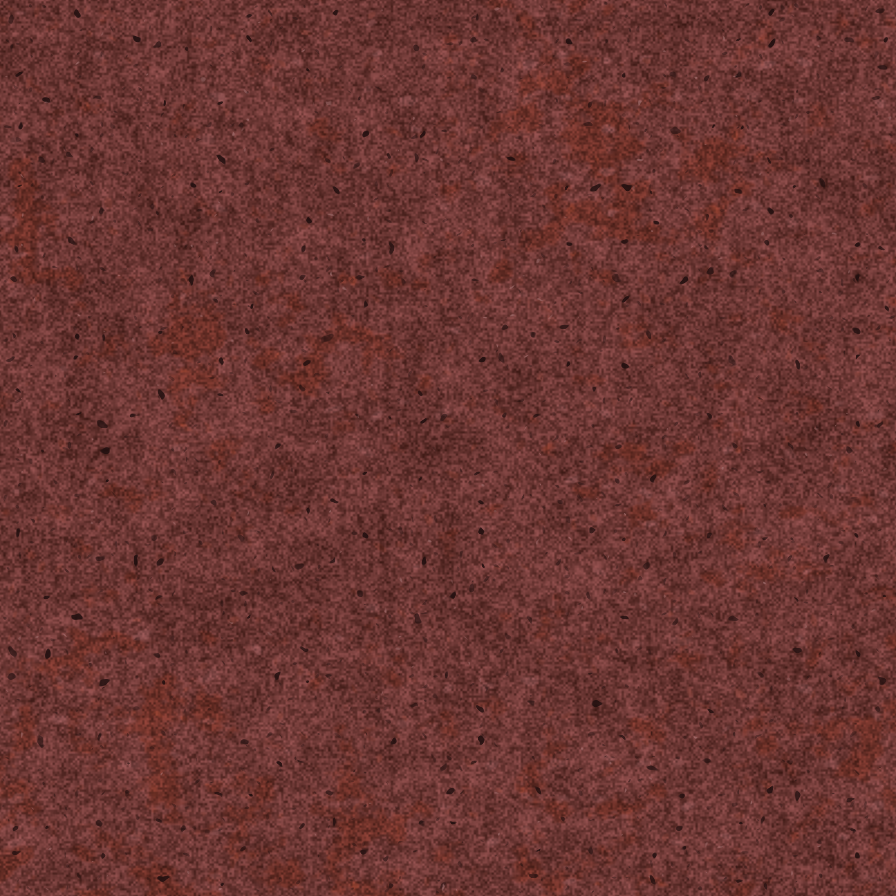
Reproduce this texture procedurally as a Shadertoy shader.

```glsl
// Rough red-brown fibreboard: a dark-to-light colour ramp driven by fine grain,
// soft smudges and faint vertical streaks, with rusty patches and scattered
// layers of small rotated flecks (pits, specks, pale chips, rust chips).

const vec3 DARK_BASE  = vec3(0.28, 0.125, 0.108);
const vec3 LIGHT_BASE = vec3(0.51, 0.272, 0.262);
const vec3 RUST       = vec3(0.44, 0.175, 0.125);
const vec3 RUST_CHIP  = vec3(0.57, 0.25, 0.18);
const vec3 PALE_CHIP  = vec3(0.57, 0.34, 0.34);
const vec3 GLINT      = vec3(0.66, 0.47, 0.47);
const vec3 PIT        = vec3(0.12, 0.055, 0.055);

const float MID_TONE      = 0.63;
const float GRAIN_SCALE   = 400.0;
const float GRAIN_AMOUNT  = 1.25;
const float SMUDGE_AMOUNT = 0.55;
const float STREAK_AMOUNT = 0.22;
const float RUST_AMOUNT   = 0.6;

// Integer hash giving two values in 0..1
vec2 hash2(vec2 p, float seed) {
    uvec2 q = uvec2(ivec2(p)) * uvec2(1597u, 3571u) + uint(seed) * 7919u;
    uint h = (q.x ^ (q.y << 7)) * 747796405u + q.y * 277803u;
    h = (h ^ (h >> 15)) * 2246822519u;
    h = (h ^ (h >> 13)) * 3266489917u;
    h ^= h >> 16;
    return vec2(h & 65535u, h >> 16) / 65535.0;
}

// Value noise centred on zero, in -0.5..0.5
float noise(vec2 p, float seed) {
    vec2 i = floor(p), f = fract(p);
    f = f * f * (3.0 - 2.0 * f);
    float low  = mix(hash2(i, seed).x, hash2(i + vec2(1, 0), seed).x, f.x);
    float high = mix(hash2(i + vec2(0, 1), seed).x, hash2(i + vec2(1, 1), seed).x, f.x);
    return mix(low, high, f.y) - 0.5;
}

float fbm(vec2 p, float seed) {
    float sum = 0.0, gain = 0.55;
    for (int i = 0; i < 4; i++) {
        sum += gain * noise(p, seed + float(i));
        p = mat2(1.6, 1.2, -1.2, 1.6) * p;
        gain *= 0.55;
    }
    return sum;
}

// One jittered ellipse per chosen cell; tilt limits its angle from horizontal
float flecks(vec2 uv, float cells, float chance, float radius, float tilt, float blur, float seed) {
    vec2 id = floor(uv * cells);
    vec2 pick = hash2(id, seed), jitter = hash2(id, seed + 1.0), form = hash2(id, seed + 2.0);
    vec2 d = (fract(uv * cells) - mix(vec2(0.3), vec2(0.7), jitter)) / cells;
    float angle = (form.x - 0.5) * 2.0 * tilt;
    float c = cos(angle), s = sin(angle);
    d = vec2(c * d.x + s * d.y, c * d.y - s * d.x);
    float stretch = mix(1.0, 1.9, form.y);
    float size = radius * mix(0.5, 1.2, pick.y);
    float dist = length(d * vec2(1.0 / stretch, 1.2)) - size;
    float strength = mix(0.55, 1.0, jitter.x);
    return step(pick.x, chance) * strength * (1.0 - smoothstep(-blur, blur, dist));
}

void mainImage(out vec4 fragColor, in vec2 fragCoord) {
    vec2 uv = fragCoord / iResolution.y;
    float edge = max(0.7 / iResolution.y, 0.0007);

    // Tone: grain, smudges drawn out sideways, and upright streaks
    float grain = 0.75 * noise(uv * GRAIN_SCALE, 1.0)
                + 0.35 * noise(uv * GRAIN_SCALE * 0.47, 2.0);
    float smudge = fbm(uv * vec2(24.0, 38.0), 10.0);
    float streak = noise(uv * vec2(110.0, 14.0), 20.0);
    float broad = fbm(uv * 5.0, 30.0);
    float tone = MID_TONE + GRAIN_AMOUNT * grain + SMUDGE_AMOUNT * smudge
               + STREAK_AMOUNT * streak + 0.2 * broad;
    vec3 color = mix(DARK_BASE, LIGHT_BASE, clamp(tone, -0.25, 1.35));

    // Rusty stains, clustered by the broad variation
    float stain = fbm(uv * vec2(34.0, 42.0), 40.0) + 0.5 * broad;
    float rust = smoothstep(0.08, 0.34, stain);
    vec3 rustGrain = RUST * (0.95 + 0.7 * grain);
    color = mix(color, rustGrain, RUST_AMOUNT * rust);

    // Ragged flecks
    vec2 ragged = uv + 0.004 * vec2(noise(uv * 170.0, 50.0), noise(uv * 170.0, 51.0));
    float pale = flecks(ragged, 23.0, 0.24, 0.0052, 0.6, 0.0022, 60.0);
    float chip = flecks(ragged, 37.0, 0.22, 0.0038, 3.14, 0.0018, 70.0);
    float speck = flecks(ragged, 75.0, 0.20, 0.0018, 3.14, edge, 80.0);
    float pit = flecks(ragged, 31.0, 0.32, 0.0031, 3.14, edge, 90.0);
    float glint = flecks(ragged, 64.0, 0.05, 0.0013, 3.14, edge, 100.0);
    float shade = 1.0 + 0.5 * grain;
    color = mix(color, PALE_CHIP * shade, 0.6 * pale);
    color = mix(color, RUST_CHIP * shade, chip * mix(0.3, 0.75, rust));
    color = mix(color, PIT, 0.5 * speck);
    color = mix(color, PIT, 0.9 * pit);
    color = mix(color, GLINT, 0.6 * glint);

    fragColor = vec4(clamp(color, 0.0, 1.0), 1.0);
}
```
